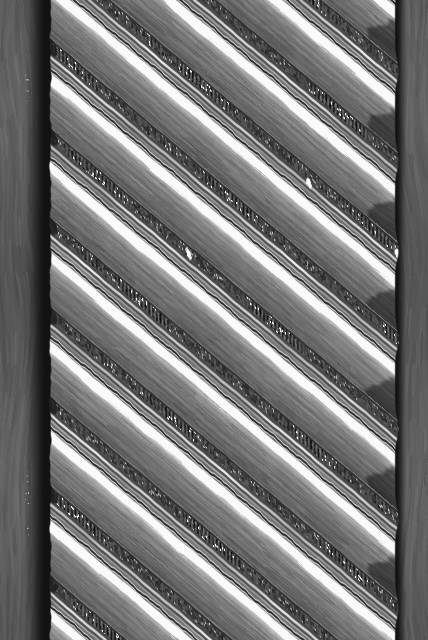
This texture is drawn by a Shadertoy shader. Its source:

```glsl
// Diagonal polished metal ribs with gritty grooves, framed by two dark wooden rails.

// Lengths are in canvas widths; rib positions are fractions of one repeat.
const float PERIOD = 0.209;            // vertical distance between grooves
const float SLOPE = 0.845;             // descent of the ribs to the right
const vec2 GROOVE_START = vec2(0.121, 0.111);
const float PANEL_LEFT = 0.118;
const float PANEL_RIGHT = 0.923;
const float SEAM = 0.10;               // part of the repeat above the groove centre
const float BODY_GREY = 0.455;
const float GROOVE_GREY = 0.25;
const float WHITE = 0.98;
const float RAIL_GREY = 0.36;
const float GAP_BLACK = 0.07;
const float WOBBLE = 0.006;

float hash(vec2 p) {
    return fract(sin(dot(p, vec2(127.1, 311.7))) * 43758.55);
}

// Cellular noise: distance to the nearest point, and that point's random value.
vec2 cells(vec2 p) {
    vec2 cell = floor(p), nearest = vec2(9.0, 0.0);
    for (int j = -1; j <= 1; j++)
    for (int i = -1; i <= 1; i++) {
        vec2 c = cell + vec2(i, j);
        vec2 point = c + 0.15 + 0.7 * vec2(hash(c), hash(c + 41.3));
        float d = length(p - point);
        if (d < nearest.x) nearest = vec2(d, hash(c + 87.9));
    }
    return nearest;
}

float waves(float t) {
    return (sin(t) + 0.6 * sin(2.3 * t + 1.7) + 0.4 * sin(5.1 * t + 4.0)) * 0.5;
}

// Soft-edged strip between two positions.
float band(float v, float from, float to, float soft) {
    return smoothstep(from - soft, from + soft, v) * (1.0 - smoothstep(to - soft, to + soft, v));
}

float ribTone(vec2 p, float row, float pixel) {
    float id = floor(row + SEAM), f = row - id;
    float along = p.x * 1.31 + id * 3.7;
    float edge = max(0.008, 0.6 * pixel / PERIOD);
    float g = f + WOBBLE * waves(along * 38.0);

    // Grey body with brushed streaks
    float tone = mix(BODY_GREY, 0.37, smoothstep(0.62, 0.93, f));
    tone += 0.33 * exp(-max(g - 0.42, 0.0) / 0.07) * smoothstep(0.28, 0.42, g);
    float brush = cells(vec2(along * 9.0, row * 34.0)).y - 0.5;
    float fine = cells(vec2(along * 45.0, row * 50.0)).y - 0.5;
    tone += 0.08 * brush + 0.05 * fine;
    tone += 0.045 * waves(g * 75.0 + id * 2.0) * band(f, 0.40, 0.85, 0.12);

    // Polished ridges and the dark wavy seam between them
    float wave = f + 0.014 * waves(along * 62.0);
    float glint = 0.85 + 0.15 * waves(along * 9.0 + id);
    tone = mix(tone, 0.28, band(g, 0.06, 0.095, edge));
    tone = mix(tone, 0.94 * glint, band(g, 0.105, 0.135, edge));
    tone = mix(tone, 0.30, band(g, 0.145, 0.165, edge));
    tone = mix(tone, 0.72 * glint, band(g, 0.175, 0.195, edge));
    tone = mix(tone, 0.76, band(wave, 0.225, 0.285, edge));
    tone = mix(tone, 0.18, band(wave, 0.242, 0.268, edge));
    float worn = 0.012 * waves(along * 17.0 + id) + 0.025 * brush;
    tone = mix(tone, WHITE, band(g, 0.295, 0.425 + worn, edge * 1.6));

    // Groove filled with grit and patches of short cross ticks
    float groove = band(g, -0.065, 0.06, edge);
    vec2 grit = cells(vec2(along * 180.0, row * 28.0));
    float patchy = smoothstep(-0.35, 0.7, waves(along * 11.0 + id * 1.9));
    float fill = GROOVE_GREY + 0.22 * (grit.y - 0.4);
    fill += 0.13 * patchy * sin(along * 546.0);
    float speck = step(0.87, grit.y) * (1.0 - smoothstep(0.2, 0.5, grit.x));
    fill += speck * mix(0.25, 0.75, patchy);
    tone = mix(tone, fill, groove);
    tone = mix(tone, 0.14, 0.8 * band(g, -0.085, -0.06, edge));

    // Rare bright chips beside the groove
    vec2 chip = cells(vec2(along * 9.0, row * 1.5));
    float chipSize = 0.075 + 0.025 * waves(along * 210.0 + row * 30.0);
    float chipMask = step(0.91, chip.y) * (1.0 - smoothstep(chipSize - 0.02, chipSize + 0.02, chip.x));
    tone = mix(tone, WHITE, chipMask * band(f, -0.07, 0.22, 0.02));

    // Stains at the right end and dark nubs at the left end
    float stainEdge = 0.918 - 0.06 * smoothstep(0.42, 0.88, f) + 0.005 * waves(row * 20.0);
    float stain = smoothstep(stainEdge - 0.006, stainEdge + 0.006, p.x) * band(f, 0.46, 0.92, 0.04);
    tone *= 1.0 - 0.42 * stain;
    float nub = length(vec2((p.x - PANEL_LEFT) / 0.018, f / 0.10));
    return mix(tone, 0.12, 0.85 * (1.0 - smoothstep(0.75, 1.05, nub)));
}

float railTone(vec2 p) {
    float bend = 2.5 * sin(p.y * 5.0 + 1.0) + 1.3 * sin(p.y * 12.0 + p.x * 30.0);
    float grain = waves(p.x * 150.0 + bend) + 0.6 * waves(p.x * 420.0 + bend * 2.0);
    float fibre = cells(vec2(p.x * 170.0 + bend, p.y * 14.0)).y - 0.5;
    float tone = RAIL_GREY + 0.022 * grain + 0.05 * fibre + 0.025 * sin(p.y * 7.0);
    float lit = p.x < 0.5 ? 1.0 - smoothstep(0.05, 0.108, p.x) : smoothstep(0.925, 0.953, p.x);
    tone = mix(GAP_BLACK, tone, lit);
    vec2 scuff = cells(p * 190.0);
    float scuffed = band(p.x, 0.06, 0.07, 0.004) * smoothstep(0.3, 0.8, waves(p.y * 6.0 + 1.0));
    return tone + 0.4 * scuffed * step(0.8, scuff.y) * (1.0 - smoothstep(0.2, 0.5, scuff.x));
}

void mainImage(out vec4 fragColor, in vec2 fragCoord) {
    float pixel = 1.0 / iResolution.x;
    vec2 p = vec2(fragCoord.x, iResolution.y - fragCoord.y) * pixel;   // y runs downward
    float row = (p.y - GROOVE_START.y - SLOPE * (p.x - GROOVE_START.x)) / PERIOD;

    // Ragged panel ends, pointed at each groove on the right
    float f = fract(row + 0.5) - 0.5;
    float left = PANEL_LEFT + 0.003 * waves(p.y * 45.0);
    float right = PANEL_RIGHT + 0.008 * exp(-40.0 * f * f);
    float panel = band(p.x, left, right, max(0.0015, pixel));
    fragColor = vec4(vec3(clamp(mix(railTone(p), ribTone(p, row, pixel), panel), 0.0, 1.0)), 1.0);
}
```
